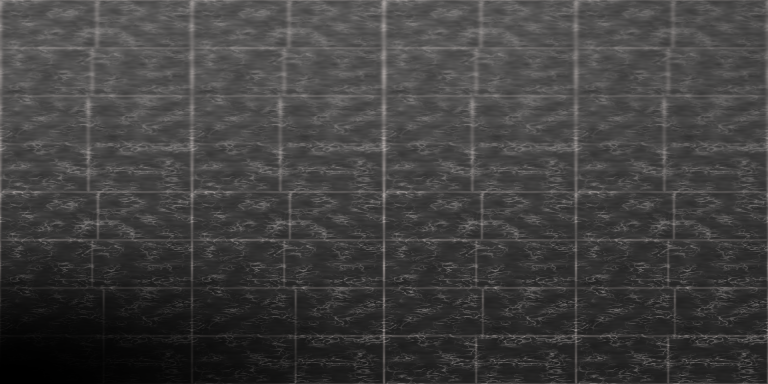
Write a Shadertoy shader that draws this texture.

```glsl
// Dark veined stone bricks with pale joints, hazy at the top and shadowed at the lower left.

vec2 gradient(vec2 cell) {
    float angle = 6.2832 * fract(sin(dot(cell, vec2(127.1, 311.7))) * 43758.5);
    return vec2(cos(angle), sin(angle));
}

// Gradient noise that wraps after "period" cells
float noise(vec2 p, vec2 period) {
    vec2 i = floor(p), f = p - i;
    vec2 u = f * f * f * (f * (f * 6.0 - 15.0) + 10.0);
    vec2 e = vec2(0.0, 1.0);
    float a = dot(gradient(mod(i, period)), f);
    float b = dot(gradient(mod(i + e.yx, period)), f - e.yx);
    float c = dot(gradient(mod(i + e.xy, period)), f - e.xy);
    float d = dot(gradient(mod(i + e.yy, period)), f - e.yy);
    return mix(mix(a, b, u.x), mix(c, d, u.x), u.y);
}

// Soft line through zero, "width" wide
float glow(float dist, float width) {
    return exp(-dist * dist / (width * width));
}

// Ridge along the zero level of warped noise, stretched sideways
float veins(vec2 tile, vec2 freq, float width) {
    vec2 p = tile * freq;
    vec2 warp = vec2(noise(p + 3.7, freq), noise(p * 2.0 + 8.3, freq * 2.0));
    float n = noise(p + warp * vec2(1.2, 0.9), freq);
    return glow(n, width + 0.35 * fwidth(n));
}

// Distance to the nearest whole number
float toWhole(float x) {
    return abs(fract(x + 0.5) - 0.5);
}

void mainImage(out vec4 fragColor, in vec2 fragCoord) {
    vec2 uv = fragCoord / iResolution.xy;
    vec2 tile = uv * vec2(4.0, 2.0);
    float pixel = 2.0 / iResolution.y;
    float haze = smoothstep(0.3, 0.85, uv.y);

    // Veins and cloudy stone, repeating with the tile
    float patches = noise(tile * vec2(6.0, 20.0), vec2(6.0, 20.0));
    float grain = noise(tile * vec2(16.0, 64.0), vec2(16.0, 64.0));
    float strength = smoothstep(-0.35, 0.4, noise(tile * vec2(9.0, 17.0) + 5.5, vec2(9.0, 17.0)));
    float vein = veins(tile, vec2(8.0, 28.0), mix(0.035, 0.12, haze));
    vein += 0.6 * veins(tile + 0.37, vec2(12.0, 36.0), mix(0.03, 0.12, haze));
    vein *= strength;

    // Upright joints: one at each tile edge, one shifted row by row
    int row = clamp(int(tile.y * 4.0), 0, 7);
    float shift = float[8](0.54, 0.54, 0.48, 0.51, 0.46, 0.46, 0.48, 0.505)[row];
    if (row < 2 && uv.x > 0.5) shift = row == 0 ? 0.48 : 0.515;
    float jointWidth = max(mix(0.006, 0.014, haze), 0.6 * pixel);
    float wear = 0.75 + 0.7 * noise(tile * vec2(4.0, 12.0) + 2.2, vec2(4.0, 12.0));
    float joint = glow(toWhole(tile.x), jointWidth) * (1.0 + 0.3 * glow(uv.x - 0.5, 0.05));
    joint = max(joint, 0.75 * glow(toWhole(tile.x - shift), jointWidth)) * wear;

    // Level joints, with fainter seams halfway up each row
    float bedWidth = max(0.005, 0.55 * pixel);
    float edge = floor(tile.y * 4.0 + 0.5);
    float bedStrength = edge == 5.0 ? 0.3 : 0.75;
    float bed = bedStrength * glow(toWhole(tile.y * 4.0) / 4.0, bedWidth);
    bed += 0.3 * glow(toWhole(tile.y * 4.0 + 0.5) / 4.0, bedWidth) * strength;
    bed *= wear;

    // Light falls from the top; shadow fills the lower left corner
    float light = mix(0.13, 0.325, smoothstep(-0.05, 1.0, uv.y));
    float shadow = smoothstep(0.05, 1.0, length(uv * vec2(1.6, 2.2)));
    float side = 1.0 - 0.16 * smoothstep(0.6, 1.0, uv.x) * uv.y;
    float stone = light * (1.0 + 0.22 * patches + 0.2 * grain);

    vec3 color = stone * vec3(1.0, 0.99, 0.985);
    color += vein * mix(0.17, 0.085, haze) * vec3(1.0, 0.97, 0.96);
    color += max(joint, bed) * mix(0.27, 0.2, haze) * vec3(1.0, 0.93, 0.91);
    fragColor = vec4(clamp(color * shadow * side, 0.0, 1.0), 1.0);
}
```
